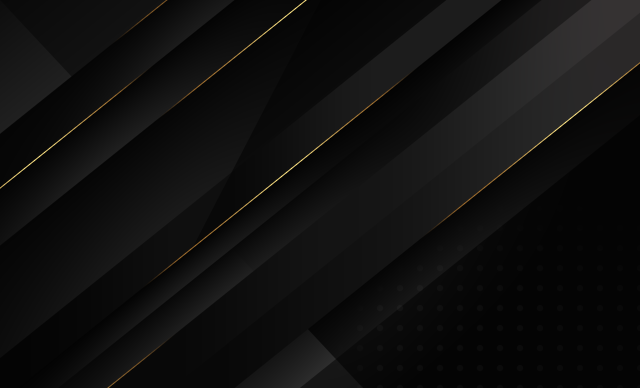
This background is drawn by a WebGL 1 fragment shader. Its source:

```glsl
precision highp float;
// Overlapping black diagonal panels with thin gold edges and a faint dot grid.

uniform vec2 u_resolution;

// Antialiased half plane: 1 where the signed distance is positive.
float side(float d) {
  return smoothstep(-0.7, 0.7, d * u_resolution.y);
}

// Soft bump around a center.
float bell(float x, float center, float width) {
  float t = (x - center) / width;
  return exp(-t * t);
}

float ramp(float k, float a, float b) {
  return clamp((k - a) / (b - a), 0.0, 1.0);
}

// Lay a new panel over everything past the diagonal "start".
float panel(float below, float shade, float k, float start) {
  return mix(below, shade, side((k - start) / 1.2825));
}

// Thin gold line on a diagonal, visible over a span of x, palest at "peak".
vec3 gild(vec3 color, float k, float start, float x, vec2 span, float peak, float strength) {
  float d = abs(k - start) / 1.2825;
  float line = clamp((0.0013 - d) * u_resolution.y + 0.5, 0.0, 1.0);
  float fade = smoothstep(span.x, span.x + 0.12, x) * (1.0 - smoothstep(span.y - 0.12, span.y, x));
  vec3 gold = mix(vec3(0.62, 0.42, 0.17), vec3(1.0, 0.9, 0.52), bell(x, peak, 0.13));
  return mix(color, gold, line * fade * strength);
}

void main() {
  // Heights as units, y pointing down; k grows across the diagonals.
  vec2 uv = gl_FragCoord.xy / u_resolution;
  vec2 p = vec2(uv.x * 1.648, 1.0 - uv.y);
  float x = p.x;
  float k = p.y + 0.803 * x;

  // Two crossing facets.
  float lowerLeft = side((p.y - 1.07 * x) / 1.465);
  float wedge = side((0.826 - 0.517 * p.y - x) / 1.126);

  // Upper left panels.
  float r = ramp(k, 0.0, 0.345);
  float shade = mix(0.035 + 0.035 * r, 0.05 + 0.075 * r, lowerLeft);
  r = ramp(k, 0.345, 0.485);
  shade = panel(shade, 0.02 + 0.09 * r * bell(x, 0.5, 0.3), k, 0.345);
  r = ramp(k, 0.485, 0.633);
  shade = panel(shade, 0.015 + 0.11 * r * bell(x, 0.3, 0.35), k, 0.485);

  // Central panels, split by the wedge.
  r = ramp(k, 0.633, 0.923);
  float lit = 0.02 + 0.085 * r * bell(x, 0.42, 0.42);
  shade = panel(shade, mix(0.012 + 0.03 * r, lit, wedge), k, 0.633);
  lit = 0.015 + 0.045 * bell(x, 0.5, 0.25);
  shade = panel(shade, mix(0.03 + 0.08 * smoothstep(0.55, 1.0, x), lit, wedge), k, 0.923);
  r = ramp(k, 1.037, 1.12);
  lit = 0.1 * bell(x, 0.5, 0.35) + 0.045 * smoothstep(0.8, 1.4, x);
  shade = panel(shade, 0.012 + r * lit, k, 1.037);
  r = ramp(k, 1.12, 1.223);
  lit = r * (0.085 + 0.015 * lowerLeft) * bell(x, 0.6, 0.42);
  shade = panel(shade, 0.03 + lit + 0.085 * smoothstep(1.0, 1.5, x), k, 1.12);

  // Wide panels brightening to the upper right.
  lit = 0.05 * smoothstep(0.4, 0.9, x) + 0.12 * smoothstep(0.9, 1.6, x);
  shade = panel(shade, 0.03 + lit, k, 1.223);
  lit = 0.04 * smoothstep(0.5, 1.0, x) + 0.09 * smoothstep(0.9, 1.55, x);
  shade = panel(shade, 0.03 + lit, k, 1.356);

  // Lower right panels.
  r = ramp(k, 1.485, 1.62);
  lit = 0.07 * r * bell(x, 1.1, 0.42) + lowerLeft * (0.06 + 0.05 * r);
  shade = panel(shade, 0.02 + lit, k, 1.485);
  r = 1.0 - ramp(k, 1.62, 1.85);
  lit = 0.03 * r * bell(x, 1.0, 0.3) + 0.05 * lowerLeft;
  shade = panel(shade, 0.015 + lit, k, 1.62);

  // Dot grid fading in from above and from the left.
  vec2 cell = mod(p + vec2(0.02575, 0.00425), 0.0515) - 0.02575;
  float dots = side(0.008 - length(cell));
  dots *= smoothstep(0.48, 0.8, p.y) * smoothstep(0.85, 1.0, x) * smoothstep(1.5, 1.6, k);
  shade += 0.03 * dots * (1.0 - 0.35 * smoothstep(1.2, 1.648, x));

  // Slight warmth in the brightest corner.
  vec3 color = shade * mix(vec3(1.0), vec3(1.04, 0.98, 0.99), smoothstep(1.0, 1.6, x - p.y));

  // Gold edges.
  color = gild(color, k, 0.345, x, vec2(0.28, 0.60), 0.9, 0.8);
  color = gild(color, k, 0.485, x, vec2(-0.15, 0.40), 0.09, 1.0);
  color = gild(color, k, 0.633, x, vec2(0.40, 0.95), 0.75, 1.0);
  color = gild(color, k, 1.037, x, vec2(0.36, 1.08), 0.74, 1.0);
  color = gild(color, k, 1.223, x, vec2(0.15, 0.46), 0.1, 0.8);
  color = gild(color, k, 1.485, x, vec2(1.08, 1.85), 1.47, 1.0);

  gl_FragColor = vec4(color, 1.0);
}
```
